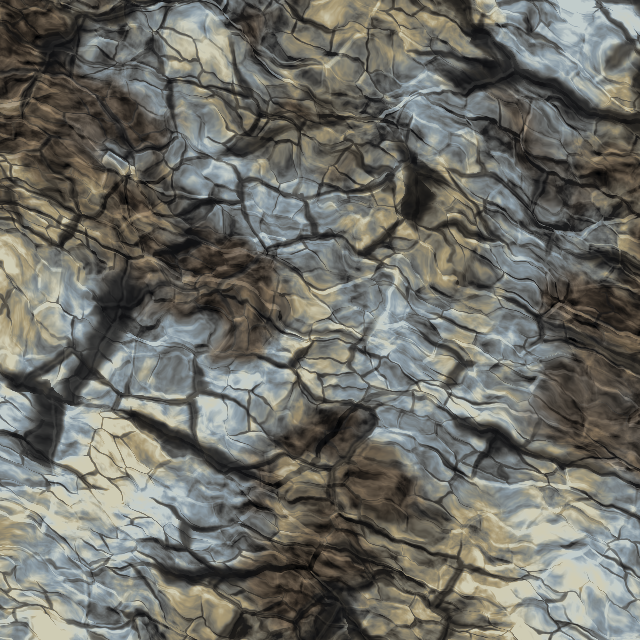
Give the GLSL for this texture, as a WebGL 2 fragment shader.

```glsl
#version 300 es
precision highp float;
// Weathered, fractured rock face: tilted slabs, chips, dark crevices and soil pockets.

uniform vec2 u_resolution;
out vec4 fragColor;

const vec3 SHADOW    = vec3(0.06, 0.06, 0.065);
const vec3 UMBER     = vec3(0.30, 0.29, 0.27);
const vec3 GREY      = vec3(0.45, 0.45, 0.43);
const vec3 BLUE_GREY = vec3(0.57, 0.61, 0.62);
const vec3 TAN       = vec3(0.64, 0.60, 0.49);
const vec3 PALE      = vec3(0.79, 0.80, 0.76);
const vec3 SOIL      = vec3(0.31, 0.26, 0.21);

const float STRATA_ANGLE = 0.42;           // downward slope of the layers
const vec2  STRETCH      = vec2(0.62, 1.3); // cells are long along the layers
const float SLAB_SCALE   = 4.0;
const float BLOCK_SCALE  = 11.0;
const float CHIP_SCALE   = 29.0;
const float EDGE_BLEND   = 0.0022;
const vec2  LIGHT_STEP   = vec2(-0.0025, 0.0055);
const float RELIEF       = 6.0;
const float BRIGHTNESS   = 0.59;

float hash(vec2 p) {
    return fract(sin(dot(p, vec2(127.1, 311.7))) * 43758.5);
}

vec2 hash2(vec2 p) {
    return vec2(hash(p), hash(p + 57.3));
}

float noise(vec2 p) {
    vec2 i = floor(p), f = fract(p);
    f = f * f * (3.0 - 2.0 * f);
    return mix(mix(hash(i), hash(i + vec2(1, 0)), f.x),
               mix(hash(i + vec2(0, 1)), hash(i + vec2(1, 1)), f.x), f.y);
}

float fbm(vec2 p) {
    float sum = 0.0, amplitude = 0.533;
    for (int i = 0; i < 4; i++) {
        sum += amplitude * noise(p);
        p = mat2(1.6, 1.2, -1.2, 1.6) * p + 7.3;
        amplitude *= 0.5;
    }
    return sum;
}

float ramp(float a, float b, float t) {
    return clamp((t - a) / (b - a), 0.0, 1.0);
}

// Voronoi facets: x = distance to edge, y = facet tone, z = height of its tilted plane
vec3 facets(vec2 q, float scale) {
    vec2 p = q * STRETCH * scale + scale;
    vec2 near = vec2(9.0), next = vec2(8.0), owner = vec2(0.0);
    float nearDist = 99.0, nextDist = 99.0;
    for (int y = -1; y <= 1; y++)
    for (int x = -1; x <= 1; x++) {
        vec2 cell = floor(p) + vec2(x, y);
        vec2 r = cell + 0.05 + 0.9 * hash2(cell) - p;
        float d = dot(r, r);
        if (d < nearDist) {
            next = near; nextDist = nearDist;
            near = r; nearDist = d; owner = cell;
        } else if (d < nextDist) {
            next = r; nextDist = d;
        }
    }
    float edge = dot(0.5 * (near + next), normalize(next - near));
    float tone = hash(owner + 11.7) - 0.5;
    float plane = tone + 1.2 * dot(hash2(owner + 37.1) - 0.5, near);
    return vec3(edge, vec2(tone, plane) * smoothstep(0.0, EDGE_BLEND * scale, edge));
}

// Canvas position to bent layer coordinates, x running along the layers
vec2 strata(vec2 p) {
    float c = cos(STRATA_ANGLE), s = sin(STRATA_ANGLE);
    vec2 bend = vec2(fbm(p * 3.0), fbm(p * 3.0 + 17.0)) - 0.5;
    vec2 ragged = vec2(fbm(p * 18.0 + 5.0), fbm(p * 18.0 + 31.0)) - 0.5;
    return mat2(c, s, -s, c) * p + 0.16 * bend + 0.035 * ragged;
}

float crack(float edge, float width) {
    return width * 14.0 / (width * 14.0 + 0.1) * (1.0 - smoothstep(width * 0.35, width + 0.02, edge));
}

// x = height, y = crack darkness, z = facet tone
vec3 surface(vec2 q) {
    vec3 slab = facets(q, SLAB_SCALE);
    vec3 block = facets(q, BLOCK_SCALE);
    vec3 chip = facets(q, CHIP_SCALE);
    float height = 0.6 * slab.z + 0.4 * block.z + 0.2 * chip.z + 0.3 * fbm(q * vec2(34.0, 55.0));
    float crevice = crack(slab.x, 0.10 * smoothstep(0.4, 0.8, noise(q * 9.0)));
    float joint = crack(block.x, 0.08 * smoothstep(0.4, 0.85, noise(q * 15.0 + 3.0)));
    float hairline = crack(chip.x, 0.07 * smoothstep(0.45, 0.9, noise(q * 21.0 + 9.0)));
    float dark = 1.0 - (1.0 - crevice) * (1.0 - 0.9 * joint) * (1.0 - 0.75 * hairline);
    return vec3(height, dark, 0.2 * slab.y + 0.28 * block.y + 0.24 * chip.y);
}

void main() {
    vec2 p = gl_FragCoord.xy / u_resolution.y;
    vec2 q = strata(p);
    vec3 rock = surface(q);
    float light = clamp((rock.x - surface(strata(p + LIGHT_STEP)).x) * RELIEF, -1.0, 1.0);

    // Tone: broad masses, facets, mottling, grain, relief, cracks
    float mass = fbm(q * vec2(2.6, 4.6) + 2.0) - 0.5;
    float mottle = fbm(q * vec2(11.0, 17.0) + 6.0) - 0.5;
    float grain = fbm(q * vec2(50.0, 80.0) + 4.0) - 0.5;
    float tone = BRIGHTNESS + 1.15 * mass + rock.z + 0.6 * mottle + 0.85 * grain + 0.27 * light;
    tone = clamp(tone, 0.05, 1.1) * (1.0 - 0.88 * rock.y);

    // Mineral colour by tone and warmth
    float warm = smoothstep(0.34, 0.66, fbm(p * 6.0 + 40.0) + 0.5 * grain + 0.4 * rock.z);
    vec3 color = mix(SHADOW, UMBER, ramp(0.0, 0.25, tone));
    color = mix(color, GREY, ramp(0.25, 0.45, tone));
    color = mix(color, mix(BLUE_GREY, TAN, warm), ramp(0.45, 0.7, tone));
    color = mix(color, PALE, ramp(0.7, 0.95, tone));
    color *= mix(vec3(0.96, 1.0, 1.05), vec3(1.03, 1.0, 0.93), warm);

    // Crumbly soil in the recessed masses
    float soil = smoothstep(0.08, 0.22, -mass - 0.3 * mottle) * (1.0 - rock.y);
    color = mix(color, SOIL * (0.85 + 1.8 * grain + 0.5 * light), 0.75 * soil);
    fragColor = vec4(clamp(color, 0.0, 1.0), 1.0);
}
```
